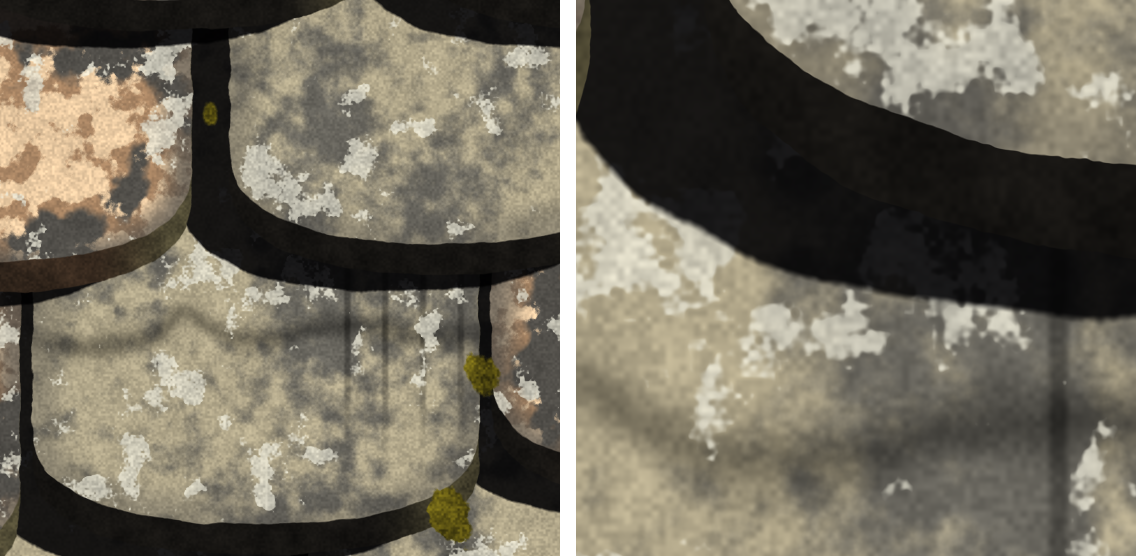
Left: the whole. Right: its middle third, enlarged.
Write a WebGL 2 fragment shader that draws this texture.

```glsl
#version 300 es
precision highp float;
// Overlapping stone roof tiles with rounded lower ends, in staggered rows.
// Rows are laid from the lowest up: each casts a slanted shadow on those
// beneath, then adds its thick edges, weathered faces and clumps of moss.
uniform vec2 u_resolution;
out vec4 fragColor;

// Layout in canvas heights, y running downward
const int ROWS = 4;
const float COLUMN_PITCH = 0.825, ROW_PITCH = 0.471;
const float ROW_SHIFT = 0.493, FIRST_JOINT = -0.114;
const float ROUNDING = 0.171, ROUND_POWER = 2.4, THICKNESS = 0.055;
const float GROOVE_PITCH = 0.068;
const vec2 SHADOW_OFFSET = vec2(-0.086, 0.086);
const float HALF_GAP[ROWS] = float[ROWS](0.016, 0.034, 0.011, 0.016);
// Colours
const vec3 GREY = vec3(0.40, 0.39, 0.36), BEIGE = vec3(0.67, 0.63, 0.52);
const vec3 CHARCOAL = vec3(0.31, 0.30, 0.28), OCHRE = vec3(0.66, 0.52, 0.39);
const vec3 CREAM = vec3(0.88, 0.76, 0.61), LICHEN = vec3(0.82, 0.81, 0.75);
const vec3 EDGE = vec3(0.085, 0.078, 0.068), EDGE_LIT = vec3(0.29, 0.27, 0.19);
const vec3 EDGE_WARM = vec3(0.20, 0.15, 0.11), MOSS = vec3(0.40, 0.36, 0.08);
const vec3 SHADE = vec3(0.12, 0.12, 0.135);

float hash(vec2 p) {
  vec3 q = fract(p.xyx * 0.1031);
  q += dot(q, q.yzx + 33.33);
  return fract((q.x + q.y) * q.z);
}
float noise(vec2 p) {
  vec2 i = floor(p), f = fract(p);
  f = f * f * (3.0 - 2.0 * f);
  return mix(mix(hash(i), hash(i + vec2(1, 0)), f.x),
             mix(hash(i + vec2(0, 1)), hash(i + vec2(1, 1)), f.x), f.y);
}
float fbm(vec2 p) {
  float sum = 0.0, weight = 0.5;
  for (int i = 0; i < 5; i++, weight *= 0.5) {
    sum += weight * noise(p);
    p = mat2(1.6, 1.2, -1.2, 1.6) * p + 17.3;
  }
  return sum / 0.97;
}
float bell(float x) { return exp(-x * x); }
float cover(float d, float blur) { return 1.0 - smoothstep(-blur, blur, d); }

// Approximate distance to a strip closed below by a superellipse
float tileDistance(vec2 p, float center, float halfWidth, float bottom) {
  vec2 size = vec2(halfWidth, ROUNDING);
  vec2 q = vec2(abs(p.x - center), max(p.y - bottom + ROUNDING, 0.0)) / size;
  vec2 powered = pow(q, vec2(ROUND_POWER));
  float len = max(pow(powered.x + powered.y, 1.0 / ROUND_POWER), 0.001);
  vec2 slope = pow(q / len, vec2(ROUND_POWER - 1.0)) / size;
  return (len - 1.0) / max(length(slope), 0.001);
}
float clump(vec2 p, float radius, float rough) {
  float d = length(p * vec2(1.25, 0.85)) - radius * (0.4 + 1.1 * rough);
  return cover(d, 0.004) * step(0.001, radius);
}

void main() {
  vec2 p = vec2(gl_FragCoord.x, u_resolution.y - gl_FragCoord.y) / u_resolution.y;
  float soft = 1.0 / u_resolution.y;

  // Shared stone textures
  float broad = fbm(p * 5.0 + 3.0), blotch = fbm(p * 9.0 + 40.0);
  float fine = fbm(p * 32.0 + 11.0), grain = noise(p * 240.0);
  float speck = fbm(p * 17.0 + 90.0) + 0.08 * (grain - 0.5);
  float streak = noise(vec2(p.x * 26.0 + broad * 3.0, p.y * 2.0));
  float tone = broad * 0.9 + streak * 0.3 + fine * 0.7;
  vec3 coolStone = mix(GREY, BEIGE, smoothstep(0.68, 1.12, tone));
  vec3 warmStone = mix(CHARCOAL, OCHRE, smoothstep(0.41, 0.53, blotch));
  warmStone = mix(warmStone, CREAM, smoothstep(0.51, 0.58, 0.5 * (blotch + fine)));
  vec3 mossColor = MOSS * (0.25 + 0.8 * fine + 0.5 * grain);
  vec2 chipped = p + 0.010 * (vec2(fine, speck) - 0.5);
  float groove = abs(fract(p.x / GROOVE_PITCH + 0.31) - 0.5);

  vec3 color = EDGE * 0.6;
  for (int r = ROWS - 1; r >= 0; r--) {
    float row = float(r), rowEnd = ROW_PITCH * row, shadow = 0.0;
    float halfWidth = 0.5 * COLUMN_PITCH - HALF_GAP[r];
    for (int n = 0; n < 8; n++) { // four shadows, then four tiles
      int c = n % 4 - 2;
      float joint = FIRST_JOINT + ROW_SHIFT * row + COLUMN_PITCH * float(c);
      float center = joint + 0.5 * COLUMN_PITCH, growth = max(float(c) + 1.0, 0.0);
      float bottom = rowEnd - float(c + 1) * max(0.0, 0.062 * row - 0.029);
      if (n < 4) {
        float shaded = tileDistance(chipped - SHADOW_OFFSET, center, halfWidth, bottom);
        shadow = max(shadow, cover(shaded, 0.003));
        if (n == 3) color *= mix(vec3(1.0), SHADE, shadow);
        continue;
      }
      float face = tileDistance(chipped, center, halfWidth, bottom);
      float body = tileDistance(chipped, center, halfWidth, bottom + THICKNESS);
      float across = (p.x - center) / halfWidth;
      float warm = r < 3 && (r + c + 2) % 2 == 0 ? 1.0 : 0.0;
      float stained = c == -1 ? 1.0 - warm : 0.0;

      // Thick front edge, catching light on its right
      vec3 edge = mix(EDGE, EDGE_WARM, warm * smoothstep(-0.9, 0.3, across) * step(0.5, row));
      edge = mix(edge, EDGE_LIT, smoothstep(0.5, 0.95, across));
      color = mix(color, edge * (0.45 + 0.8 * fine + 0.3 * grain), cover(body, soft));

      // Face: damp band, grooves, dark rim and lichen
      vec3 stone = mix(coolStone, warmStone, warm);
      float bandY = rowEnd - 0.335 + 0.1 * (broad - 0.5) - 0.06 * bell(8.0 * (across + 0.3));
      float cut = cover(groove - 0.08, 0.05) * smoothstep(0.3, 0.4, across);
      cut *= smoothstep(0.08, 0.32, rowEnd - p.y);
      stone *= 1.0 - stained * (0.32 * bell((p.y - bandY) / 0.022) + 0.28 * cut);
      float rim = smoothstep(-0.075, -0.005, face + 0.06 * (broad - 0.5));
      stone = mix(stone, CHARCOAL, rim * mix(0.4, 0.75, warm));
      float spots = speck + 0.05 * bell((face + 0.035) / 0.03) + 0.03 * warm;
      stone = mix(stone, LICHEN, 0.8 * smoothstep(0.65, 0.72, spots));
      color = mix(color, stone * (0.82 + 0.22 * fine + 0.2 * grain), cover(face, soft));

      // Moss in the joint and at the corner
      float moss = clump(p - vec2(joint, rowEnd - 0.265), 0.019 * row * growth, fine);
      vec2 corner = vec2(joint - 0.06, rowEnd - 0.008);
      moss = max(moss, clump(p - corner, 0.05 * (row - 1.0) * growth, fine));
      color = mix(color, mossColor, moss);
    }
  }
  fragColor = vec4(color, 1.0);
}
```
